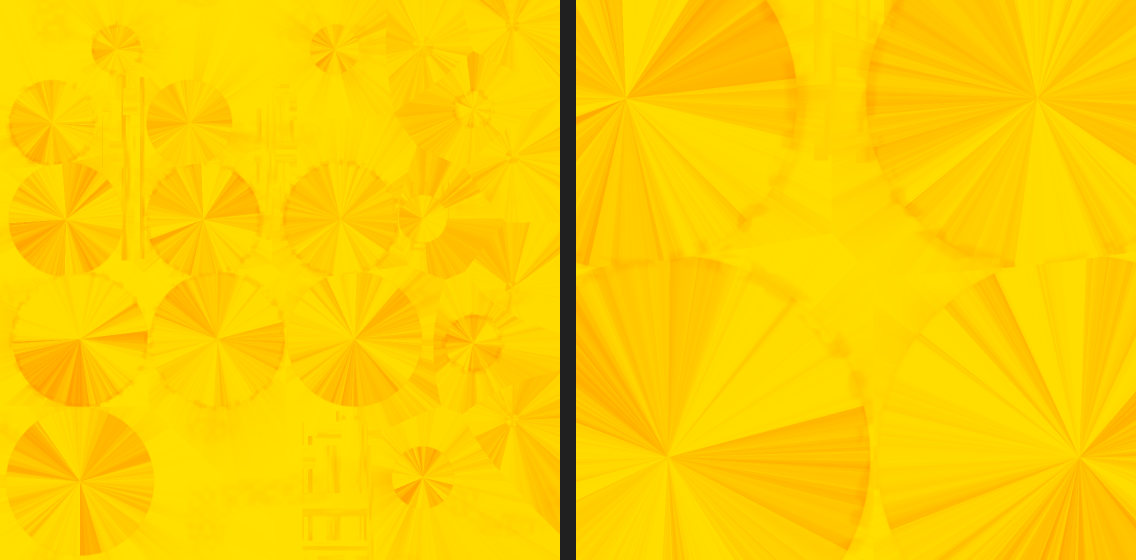
Left: the whole. Right: its middle third, enlarged.
Reproduce this background procedurally as a Shadertoy shader.

```glsl
// Golden sheet of radiating fan discs, faceted ray fields and streaked strips.

const float TAU = 6.2831853;
const int GRID_SITES = 20;
const int ALL_SITES = 24;

float hash(vec2 p) {
    vec3 q = fract(vec3(p.xyx) * 0.1031);
    q += dot(q, q.yzx + 33.33);
    return fract((q.x + q.y) * q.z);
}

float valueNoise(vec2 p) {
    vec2 i = floor(p), f = fract(p);
    f = f * f * (3.0 - 2.0 * f);
    vec2 e = vec2(0.0, 1.0);
    return mix(mix(hash(i), hash(i + e.yx), f.x),
               mix(hash(i + e.xy), hash(i + e.yy), f.x), f.y);
}

// Wedges that ramp and then jump; they blur out where thinner than a pixel
float wedges(float turn, float count, float seed, float radius, float pixel) {
    float x = turn * count, i = floor(x);
    float ramp = mix(hash(vec2(i, seed)), hash(vec2(i, seed + 57.0)), x - i);
    float visible = clamp(TAU * radius / (count * pixel) - 0.4, 0.0, 1.0);
    return mix(0.5, ramp, visible);
}

// Darkness of the rays around a centre
float fan(vec2 d, float seed, float pixel) {
    float radius = length(d);
    float turn = fract(atan(d.y, d.x) / TAU + hash(vec2(seed, 3.0)));
    turn = fract(turn + 0.03 * sin(TAU * 3.0 * turn + seed));
    float v = 0.42 * wedges(turn, 7.0, seed, radius, pixel)
            + 0.30 * wedges(turn, 25.0, seed + 101.0, radius, pixel)
            + 0.18 * wedges(turn, 85.0, seed + 211.0, radius, pixel)
            + 0.10 * wedges(turn, 240.0, seed + 307.0, radius, pixel);
    return smoothstep(0.30, 0.95, v);
}

// Centre and radius of a fan; rows shrink towards the top
vec3 fanSite(int k) {
    if (k >= GRID_SITES)
        return vec3(0.915, 0.25 + 0.235 * float(k - GRID_SITES), 0.012);
    int c = k % 4, r = k / 4;
    float col = float(c), row = float(r);
    bool gap = (r == 0 && (c == 1 || c == 2)) || (r > 2 && r + c == 5);
    float shift = r > 3 ? 0.065 - 0.05 * col : -0.025 * max(row - 1.0, 0.0);
    float x = 0.143 + 0.245 * col + shift;
    float y = 0.14 + 0.275 * row - 0.0205 * row * row;
    float radius = 0.132 - 0.008 * row - 0.0035 * row * row;
    if (c == 3) {
        x = 0.845 - 0.09 * mod(row + 1.0, 2.0);
        y += 0.05 * (hash(vec2(row, 9.0)) - 0.5);
        radius *= 0.42;
    }
    return vec3(x, y, gap ? -9.0 : radius);
}

// Box of long vertical streaks with a few cross-banded tiles
float strip(vec2 p, vec2 centre, vec2 halfSize) {
    vec2 q = (p - centre) / halfSize;
    vec2 tile = floor(q * vec2(1.5, 4.0)) + floor(centre * 90.0);
    bool upright = hash(tile) > 0.3;
    vec2 along = upright ? p : p.yx;
    float lane = floor(along.x * 120.0);
    float reach = 0.55 + 0.45 * hash(vec2(floor(p.x * 60.0), 5.0));
    float inside = step(abs(q.x), 1.0) * step(abs(q.y), reach);
    float grain = valueNoise(along * vec2(230.0, 35.0));
    float tone = 0.65 * hash(vec2(lane, 17.0)) + 0.4 * grain;
    return inside * smoothstep(0.35, 1.05, tone) * (upright ? 1.0 : 0.55);
}

float allStrips(vec2 p) {
    float s = strip(p, vec2(0.61, 0.12), vec2(0.07, 0.17));
    for (int k = 0; k < 3; k++) {
        float n = float(k);
        vec2 centre = vec2(0.22 + 0.272 * n, 0.70 - 0.05 * n * n + 0.06 * n);
        s = max(s, strip(p, centre, vec2(0.038, 0.19 - 0.04 * n)));
    }
    return s;
}

float shade(vec2 p, float pixel) {
    // The nearest fan owns the point
    vec3 site = vec3(0.0);
    float gap = 99.0, seed = 0.0;
    for (int k = 0; k < ALL_SITES; k++) {
        vec3 s = fanSite(k);
        float g = length(p - s.xy) - s.z;
        if (g < gap) { gap = g; site = s; seed = float(k) * 7.0 + 2.0; }
    }
    float rays = fan(p - site.xy, seed, pixel);
    float strength = mix(0.65, 1.15, hash(vec2(seed, 41.0)));
    float disc = 0.05 + strength * rays;

    // Rays beyond the rim fade on the left and fill facets on the right
    float right = smoothstep(0.64, 0.76, p.x + 0.4 * max(p.y - 0.75, 0.0));
    float outerRays = fan(p - site.xy, seed + 400.0, pixel);
    float field = mix(0.35 * exp(-max(gap, 0.0) / 0.06), 0.65, right) * outerRays;
    field += 0.07 * right;
    float cloud = smoothstep(0.68, 0.85, valueNoise(p * vec2(11.0, 17.0) + 4.0));
    field += 0.16 * cloud * valueNoise(p * 100.0);
    field = max(field, 0.6 * allStrips(p));
    float tone = mix(disc, field, smoothstep(-pixel, pixel, gap));

    // Thin rim, crumbled on some discs
    float crumbs = smoothstep(0.4, 0.7, valueNoise(p * 120.0));
    float crumbled = step(0.6, hash(vec2(seed, 77.0))) * step(0.03, site.z);
    float rim = 1.0 - smoothstep(0.003, 0.009, abs(gap));
    return tone + rim * crumbs * crumbled * 0.22
         + 0.06 * (1.0 - smoothstep(0.0, 0.003, abs(gap)));
}

void mainImage(out vec4 fragColor, in vec2 fragCoord) {
    float pixel = 1.0 / min(iResolution.x, iResolution.y);
    float tone = 0.0;
    for (int k = 0; k < 4; k++) {
        vec2 offset = vec2(k % 2, k / 2) * 0.5 - 0.25;
        tone += 0.25 * shade((fragCoord + offset) * pixel, pixel);
    }
    fragColor = vec4(1.0, 0.877 - 0.24 * min(tone, 1.0), 0.0, 1.0);
}
```
